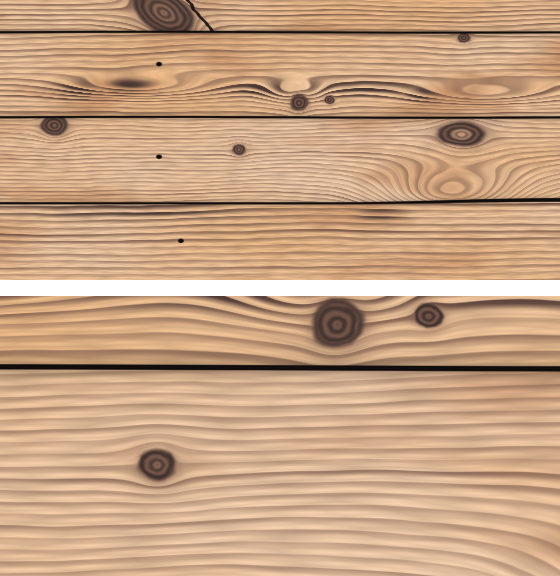
Top: the whole. Bottom: its middle third, enlarged.
A Shadertoy shader for this texture:

```glsl
// Four weathered pine planks with flowing grain, knots, dark seams and nail holes.

struct Knot { vec2 center; float radius, aspect, tilt, core; };

const vec3 PALE  = vec3(0.92, 0.78, 0.65);
const vec3 HONEY = vec3(0.90, 0.71, 0.52);
const vec3 TAN   = vec3(0.79, 0.62, 0.49);
const vec3 BROWN = vec3(0.48, 0.35, 0.29);
const vec3 CHAR  = vec3(0.20, 0.16, 0.16);
const vec3 GAP   = vec3(0.07, 0.05, 0.05);

const Knot KNOTS[6] = Knot[6](
    Knot(vec2(0.586, 0.955), 0.068, 1.75, -0.55, 0.25),
    Knot(vec2(1.656, 0.865), 0.017, 1.3, 0.0, 0.0),
    Knot(vec2(1.068, 0.633), 0.028, 1.1, 0.3, 0.0),
    Knot(vec2(1.177, 0.643), 0.014, 1.2, 0.0, 0.0),
    Knot(vec2(0.854, 0.466), 0.019, 1.15, 0.0, 0.2),
    Knot(vec2(1.648, 0.521), 0.043, 1.9, 0.0, 0.9));
const Knot EDGE_KNOT = Knot(vec2(0.195, 0.553), 0.036, 1.25, 0.0, 0.1);

// Center and radii of closed grain figures, then of charred stretches of grain
const vec4 EYES[4] = vec4[4](
    vec4(0.50, 0.685, 0.27, 0.045), vec4(1.06, 0.67, 0.11, 0.045),
    vec4(1.74, 0.660, 0.26, 0.045), vec4(1.61, 0.29, 0.27, 0.110));
const vec4 BURNS[7] = vec4[7](
    vec4(0.28, 0.680, 0.08, 0.04), vec4(0.45, 0.690, 0.10, 0.03),
    vec4(0.92, 0.680, 0.12, 0.03), vec4(1.30, 0.685, 0.18, 0.03),
    vec4(1.50, 0.660, 0.06, 0.03), vec4(0.50, 0.235, 0.50, 0.025),
    vec4(1.36, 0.235, 0.10, 0.03));
const vec2 NAILS[3] = vec2[3](vec2(0.568, 0.771), vec2(0.568, 0.44), vec2(0.646, 0.14));
const float SEAMS[3] = float[3](0.274, 0.581, 0.885);
const float RINGS[4] = float[4](40.0, 72.0, 48.0, 60.0);

vec2 hash2(vec2 p) {
    vec3 q = fract(p.xyx * vec3(0.1031, 0.1030, 0.0973));
    q += dot(q, q.yzx + 33.33);
    return fract((q.xx + q.yz) * q.zy);
}

// Distance to the nearest scattered cell point
float cellular(vec2 p) {
    vec2 cell = floor(p), f = p - cell;
    float nearest = 4.0;
    for (int j = -1; j <= 1; j++)
        for (int i = -1; i <= 1; i++) {
            vec2 o = vec2(i, j), d = o + hash2(cell + o) - f;
            nearest = min(nearest, dot(d, d));
        }
    return sqrt(nearest);
}

// Layered sines, roughly -1 to 1
float waves(vec2 p) {
    float sum = 0.0, amp = 0.5;
    for (int i = 0; i < 4; i++) {
        sum += amp * sin(p.x + 1.3 * sin(p.y));
        p = mat2(1.5, 0.8, -0.8, 1.5) * p + 2.1;
        amp *= 0.58;
    }
    return sum;
}

float seamHeight(int i, float x) {
    return SEAMS[i] + (i == 0 ? 0.012 * smoothstep(1.2, 2.0, x) : 0.0015 * sin(3.0 * x));
}

int plankAt(vec2 p) {
    int plank = 0;
    for (int i = 0; i < 3; i++) plank += p.y > seamHeight(i, p.x) ? 1 : 0;
    return plank;
}

// Offset from a knot in units of its radius
vec2 knotSpace(vec2 p, Knot k) {
    float c = cos(k.tilt), s = sin(k.tilt);
    vec2 q = mat2(c, -s, s, c) * (p - k.center);
    return q / vec2(k.radius * k.aspect, k.radius);
}

// Grain parts around a knot like a stream around a stone
float deflection(vec2 p, Knot k) {
    vec2 q = knotSpace(p, k);
    return (p.y - k.center.y) / max(dot(q, q), 1.0);
}

float blob(vec2 p, vec4 e) {
    vec2 q = (p - e.xy) / e.zw;
    return exp(-dot(q, q));
}

vec3 paintKnot(vec3 color, vec2 p, Knot k, float px) {
    vec2 q = knotSpace(p, k);
    float r = length(q) * (1.0 + 0.09 * waves(q * 2.0 + k.center * 9.0));
    float ring = 0.5 + 0.5 * sin(r * (10.0 + 220.0 * k.radius) + waves(q * 3.0));
    vec3 wood = mix(CHAR, BROWN, 0.25 + 0.65 * ring);
    wood = mix(wood, TAN, k.core * (1.0 - smoothstep(0.2, 0.65, r)) * (0.5 + 0.5 * ring));
    wood = mix(wood, CHAR, 0.6 * exp(-70.0 * (r - 0.93) * (r - 0.93)));
    color = mix(color, BROWN, 0.45 * exp(-3.0 * max(r - 1.0, 0.0)));
    float soft = 0.1 + px / k.radius;
    return mix(color, wood, 1.0 - smoothstep(1.0 - soft, 1.0 + soft, r));
}

void mainImage(out vec4 fragColor, in vec2 fragCoord) {
    vec2 p = fragCoord / iResolution.y;
    float px = 1.0 / iResolution.y;
    int plank = plankAt(p);
    float id = float(plank);

    // Grain height, bent by waves, knots and closed figures
    float grain = p.y + 0.011 * waves(p * vec2(2.6, 5.0) + id * 7.3)
                + 0.0025 * waves(p * vec2(11.0, 24.0) + id);
    for (int i = 0; i < 6; i++)
        if (plankAt(KNOTS[i].center) == plank) grain -= deflection(p, KNOTS[i]);
    if (plank == 1) grain -= deflection(p, EDGE_KNOT);
    for (int i = 0; i < 4; i++)
        if (plankAt(EYES[i].xy) == plank) grain += 1.6 * EYES[i].w * blob(p, EYES[i]);
    float burn = 0.0;
    for (int i = 0; i < 7; i++) burn = max(burn, blob(p, BURNS[i]));

    // Growth rings: slow darkening, then a sharp late edge
    float rings = grain * RINGS[plank], t = fract(rings);
    float blur = fwidth(rings);
    float line = smoothstep(0.25 - 0.2 * burn, 0.86, t) * (1.0 - smoothstep(0.87, 1.0, t));
    line = mix(line, 0.38, smoothstep(0.35, 0.9, blur));
    float strength = mix(0.4, 1.0, hash2(vec2(floor(rings), id * 17.0)).x);
    strength *= 0.85 + 0.3 * waves(vec2(p.x * 5.0 + floor(rings) * 2.4, id));
    if (plank == 1) strength *= 0.72;

    // Base tone, mottling and fibres
    float mottle = 0.5 + 0.5 * waves(p * vec2(3.0, 9.0) + id * 4.0);
    vec3 color = mix(HONEY, PALE, clamp(mottle + (plank == 1 ? 0.2 : -0.1), 0.0, 1.0));
    float stain = smoothstep(0.1, 0.9, waves(p * vec2(4.0, 13.0) + 3.0 + id * 5.0));
    color = mix(color, TAN * vec3(0.98, 0.9, 0.8), (plank == 2 ? 0.75 : 0.5) * stain);
    color *= 1.06 - 0.17 * cellular(vec2(p.x * 13.0, grain * 150.0));
    color = mix(color, mix(BROWN, CHAR, 0.75 * burn), clamp(line * (strength + 0.6 * burn), 0.0, 1.0));

    // Knots, nail holes and a crack beside the largest knot
    for (int i = 0; i < 6; i++)
        if (plankAt(KNOTS[i].center) == plank) color = paintKnot(color, p, KNOTS[i], px);
    if (plank == 1) color = paintKnot(color, p, EDGE_KNOT, px);
    for (int i = 0; i < 3; i++) {
        float d = length((p - NAILS[i]) * vec2(0.75, 1.0));
        color = mix(color, GAP, 1.0 - smoothstep(0.005, 0.007 + px, d));
    }
    float crackX = 0.665 + 0.85 * (1.0 - p.y) + 0.008 * waves(p.yy * 45.0);
    float crack = 1.0 - smoothstep(0.003, 0.006 + px, abs(p.x - crackX));
    if (plank == 3) color = mix(color, GAP, 0.9 * crack);

    // Shadowed gaps between planks
    for (int i = 0; i < 3; i++) {
        float d = abs(p.y - seamHeight(i, p.x));
        float halfGap = 0.0028 + (i == 0 ? 0.003 * smoothstep(1.2, 2.0, p.x) : 0.0);
        color *= 1.0 - 0.35 * exp(-d * 130.0);
        color = mix(color, GAP, 1.0 - smoothstep(halfGap - 0.5 * px, halfGap + px, d));
    }
    fragColor = vec4(color, 1.0);
}
```
